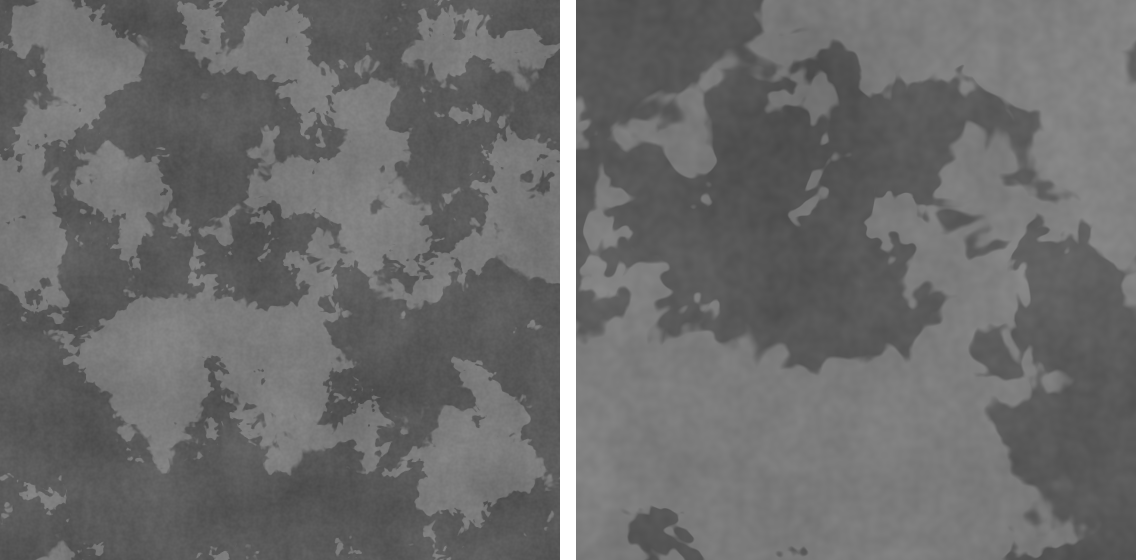
Left, the full canvas; right, a detail of the centre.
This texture is drawn by a WebGL 2 fragment shader. Its source:

```glsl
#version 300 es
precision highp float;

uniform vec2 u_resolution;
out vec4 fragColor;

// Tones
const float DARK_TONE = 0.346;
const float LIGHT_TONE = 0.484;
const float CLOUD_CONTRAST = 0.055;
const float STREAK_CONTRAST = 0.014;
const float GRAIN_CONTRAST = 0.022;

// Patch shape
const float PATCH_REPEATS = 4.0;
const int PATCH_OCTAVES = 6;
const float GAIN_SMOOTH = 0.52;
const float GAIN_RAGGED = 0.70;
const float COVER_LEVEL = 0.068;
const float EDGE_SOFTNESS = 0.028;
const float WARP_AMOUNT = 0.016;
const float FLECK_REPEATS = 44.0;
const float FLECK_AMOUNT = 0.20;

const float TAU = 6.2831853;

// Two random values for a lattice cell, wrapped to the period
vec2 cellHash(vec2 cell, vec2 period, float seed) {
    uvec2 q = uvec2(mod(cell, period)) + uvec2(uint(seed) * 131u, uint(seed) * 71u);
    uint h = q.x * 1597334677u ^ q.y * 3812015801u;
    h = (h ^ (h >> 15)) * 2246822519u;
    h = (h ^ (h >> 13)) * 3266489917u;
    h ^= h >> 16;
    return vec2(float(h & 65535u), float(h >> 16)) / 65535.0;
}

float cornerSlope(vec2 cell, vec2 offset, vec2 period, float seed) {
    float angle = TAU * cellHash(cell, period, seed).x;
    return dot(vec2(cos(angle), sin(angle)), offset);
}

// Wrapping gradient noise, roughly -0.7 to 0.7
float gradientNoise(vec2 uv, vec2 period, float seed) {
    vec2 p = uv * period + 0.37 * seed;
    vec2 cell = floor(p);
    vec2 f = p - cell;
    vec2 w = f * f * f * (f * (f * 6.0 - 15.0) + 10.0);
    vec2 e = vec2(1.0, 0.0);
    float low = mix(cornerSlope(cell, f, period, seed),
                    cornerSlope(cell + e.xy, f - e.xy, period, seed), w.x);
    float high = mix(cornerSlope(cell + e.yx, f - e.yx, period, seed),
                     cornerSlope(cell + e.xx, f - e.xx, period, seed), w.x);
    return mix(low, high, w.y);
}

// Wrapping cellular noise: distance to the nearest scattered point
float cellularNoise(vec2 uv, vec2 period, float seed) {
    vec2 p = uv * period;
    vec2 cell = floor(p);
    float nearest = 2.0;
    for (int y = -1; y <= 1; y++) {
        for (int x = -1; x <= 1; x++) {
            vec2 neighbour = cell + vec2(x, y);
            vec2 point = neighbour + cellHash(neighbour, period, seed);
            nearest = min(nearest, distance(p, point));
        }
    }
    return nearest;
}

float layeredNoise(vec2 uv, float repeats, int octaves, float gain, float seed) {
    float sum = 0.0;
    float amplitude = 1.0;
    for (int i = 0; i < octaves; i++) {
        sum += amplitude * gradientNoise(uv, vec2(repeats), seed + float(i));
        repeats *= 2.0;
        amplitude *= gain;
    }
    return sum;
}

// Height field whose upper part becomes the light patches
float patchField(vec2 uv) {
    vec2 warp = vec2(layeredNoise(uv, 9.0, 3, 0.6, 31.0),
                     layeredNoise(uv, 9.0, 3, 0.6, 41.0));
    vec2 p = uv + WARP_AMOUNT * warp;
    float raggedness = smoothstep(-0.3, 0.3, gradientNoise(uv, vec2(7.0), 53.0));
    float gain = mix(GAIN_SMOOTH, GAIN_RAGGED, raggedness);
    float field = layeredNoise(p, PATCH_REPEATS, PATCH_OCTAVES, gain, 3.0);
    float flecks = 0.5 - cellularNoise(p, vec2(FLECK_REPEATS), 61.0);
    return field + FLECK_AMOUNT * flecks * mix(0.5, 1.0, raggedness);
}

void main() {
    vec2 uv = gl_FragCoord.xy / u_resolution;

    // Patch coverage, crisp in places and worn in others
    float field = patchField(uv) - COVER_LEVEL;
    float wear = smoothstep(0.0, 0.4, gradientNoise(uv, vec2(11.0), 71.0));
    float softness = max(EDGE_SOFTNESS * (1.0 + 1.5 * wear), 0.7 * fwidth(field));
    float cover = smoothstep(-softness, softness, field);

    // Cloudy shading, faint brushed streaks and fine grain
    float clouds = layeredNoise(uv, 6.0, 5, 0.6, 83.0);
    vec2 bent = uv + 0.03 * vec2(gradientNoise(uv, vec2(5.0), 91.0));
    float streaks = gradientNoise(bent, vec2(70.0, 14.0), 97.0);
    float grain = layeredNoise(uv, 90.0, 2, 0.9, 101.0);
    float shading = CLOUD_CONTRAST * clouds + STREAK_CONTRAST * streaks
                  + GRAIN_CONTRAST * grain;

    float tone = mix(DARK_TONE, LIGHT_TONE, cover) + shading;
    fragColor = vec4(vec3(tone), 1.0);
}
```
